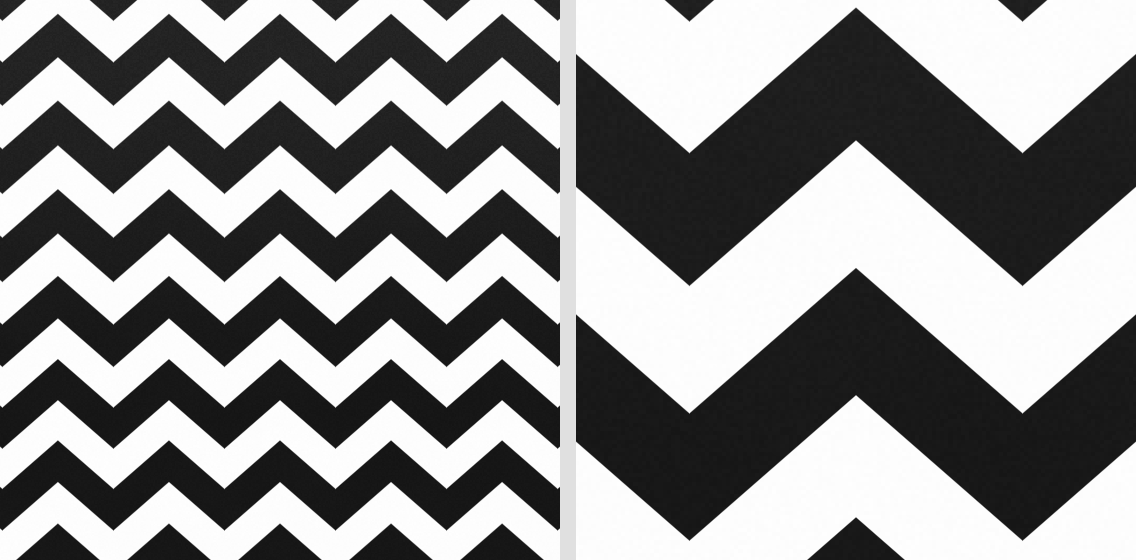
Left: the whole. Right: its middle third, enlarged.
This pattern is drawn by a WebGL 2 fragment shader. Its source:

```glsl
#version 300 es
precision highp float;
// Black and white chevron: a triangle wave in x shifts horizontal bands.
// A slow sine warp varies the band pitch slightly down the canvas, and the
// ink fades from charcoal at the top to black, with a fine cloth grain.

#define PERIOD 0.1983       // width of one zigzag
#define AMPLITUDE 0.0866    // height from valley to peak
#define PITCH 0.1517        // mean vertical distance between black bands
#define FIRST_PEAK 0.0247   // top of the first full band, from the upper edge
#define BLACK_SHARE 0.505   // black part of each pitch
#define WARP 0.086          // drift of the bands, in pitches
#define WARP_SPAN 6.0       // bands per cycle of the drift
#define INK_TOP 0.140
#define INK_BOTTOM 0.087
#define PAPER 0.992
#define GRAIN_CELLS 400.0
#define INK_GRAIN 0.022

uniform vec2 u_resolution;
out vec4 fragColor;

const float PI = 3.14159;

float hash(vec2 p) {
    vec3 q = fract(p.xyx * 0.1031);
    q += dot(q, q.yzx + 33.33);
    return fract((q.x + q.y) * q.z);
}

// 0 at each peak, 1 at each valley
float triangleWave(float x) {
    return 2.0 * abs(fract((x - 0.5) / PERIOD + 0.5) - 0.5);
}

// Slow shift of the bands, zero at both ends of the span
float drift(float band) {
    float s = sin(PI * band / WARP_SPAN);
    return WARP * s * s;
}

// Signed distance to the black bands, negative inside
float chevronDistance(vec2 uv) {
    float depth = 1.0 - uv.y - AMPLITUDE * triangleWave(uv.x);
    float row = (depth - FIRST_PEAK) / PITCH;
    float band = row - drift(row - drift(row));
    float halfBlack = 0.5 * BLACK_SHARE;
    float offset = abs(fract(band - halfBlack + 0.5) - 0.5) - halfBlack;
    float slope = 2.0 * AMPLITUDE / PERIOD;
    return offset * PITCH * inversesqrt(1.0 + slope * slope);
}

void main() {
    vec2 uv = gl_FragCoord.xy / u_resolution;

    // Fine grain, with a faint layered-sine mottle
    float grain = hash(floor(uv * GRAIN_CELLS)) - 0.5;
    float mottle = sin(uv.x * 17.0 + 2.0 * sin(uv.y * 11.0))
                 * sin(uv.y * 23.0 + 1.5 * sin(uv.x * 13.0));

    // Ink lightens towards the top, where its grain also shows more
    float fade = smoothstep(0.2, 1.0, uv.y);
    float ink = mix(INK_BOTTOM, INK_TOP, fade)
              + INK_GRAIN * grain * mix(0.5, 1.0, fade) + 0.003 * mottle;
    float paper = PAPER + 0.006 * grain + 0.001 * mottle;

    // Smoothed edge between ink and paper
    float soft = 0.8 / min(u_resolution.x, u_resolution.y);
    float white = smoothstep(-soft, soft, chevronDistance(uv));
    fragColor = vec4(vec3(mix(ink, paper, white)), 1.0);
}
```
